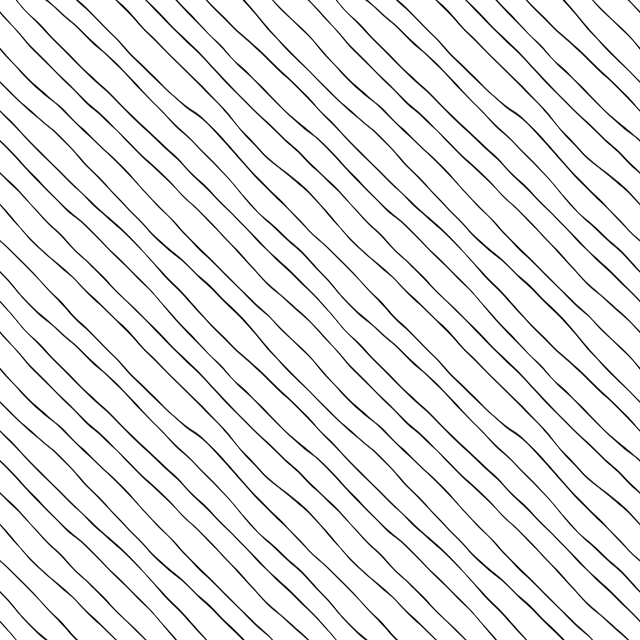
This pattern is drawn by a Shadertoy shader. Its source:

```glsl
#define TILES 2.0          // repeats across and down
#define LINES 10.0         // diagonal lines per repeat
#define CENTRE 0.52        // rest position of a line in its lane
#define SWAY 0.13          // slow wander, in lanes
#define TREMOR 0.025       // hand tremor, in lanes
#define WIDTH 0.0022       // mean line width, in canvas units
#define WIDTH_VARY 0.25    // relative swelling of the stroke
#define INK vec3(0.03)
#define PAPER vec3(1.0)

float hash(vec2 p) {
    vec3 q = fract(vec3(p.xyx) * 0.1031);
    q += dot(q, q.yzx + 33.33);
    return fract((q.x + q.y) * q.z);
}

// Smooth noise in -1..1 that wraps when x grows by 1
float wrapNoise(float x, float cells, float seed) {
    x = x * cells + hash(vec2(seed, 71.0));
    float i = floor(x);
    float a = hash(vec2(mod(i, cells), seed));
    float b = hash(vec2(mod(i + 1.0, cells), seed));
    return mix(a, b, smoothstep(0.0, 1.0, x - i)) * 2.0 - 1.0;
}

void mainImage(out vec4 fragColor, in vec2 fragCoord) {
    vec2 p = fragCoord / iResolution.xy * TILES;

    // Diagonal lanes, each with its own wrapping seed
    float lane = (p.x + p.y) * LINES;
    float seed = mod(floor(lane), LINES) + 3.0;

    // Hand-drawn path along the lane
    float path = CENTRE
        + SWAY * wrapNoise(p.x, 7.0, seed)
        + TREMOR * wrapNoise(p.x, 23.0, seed + 20.0);

    // Perpendicular distance in canvas units
    float dist = abs(fract(lane) - path) / (LINES * TILES * sqrt(2.0));

    // Stroke of uneven weight, smoothed over one pixel
    float swell = 1.0 + WIDTH_VARY * wrapNoise(p.x, 31.0, seed + 40.0);
    float pixel = 1.0 / min(iResolution.x, iResolution.y);
    float stroke = clamp((0.5 * WIDTH * swell - dist) / pixel + 0.5, 0.0, 1.0);

    fragColor = vec4(mix(PAPER, INK, stroke), 1.0);
}
```
